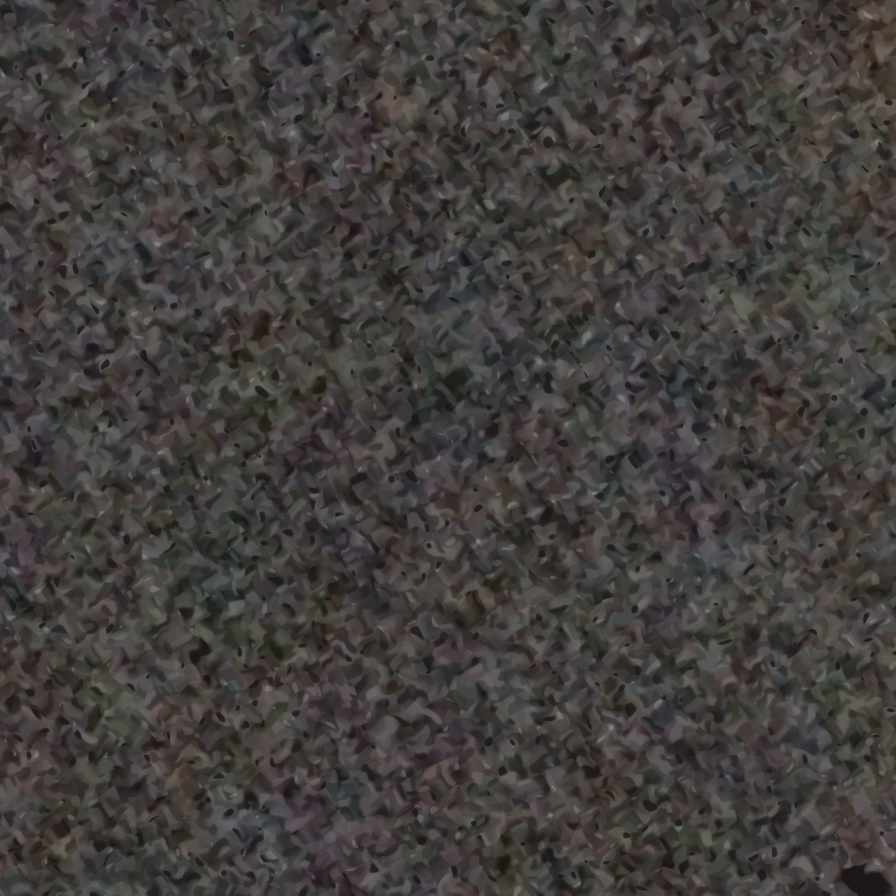
A WebGL 1 fragment shader for this texture:

```glsl
precision highp float;
// Dark, speckled mineral surface: two layers of softly blended cellular
// noise form the grains, scattered ellipses add pits and pale flecks,
// and broad cells tint the grey towards red, ochre, green or violet.
uniform vec2 u_resolution;

// Grain sizes, in cells across the canvas
const float COARSE_CELLS = 66.0;
const float FINE_CELLS = 118.0;
const float PIT_CELLS = 46.0;
const float FLECK_CELLS = 54.0;
const float BLOTCH_CELLS = 22.0;
const float CLOUD_CELLS = 6.0;

// Tone and contrast
const float BASE_TONE = 0.246;
const float COARSE_CONTRAST = 0.15;
const float FINE_CONTRAST = 0.17;
const float CLOUD_CONTRAST = 0.035;
const float PIT_SHARE = 0.24;
const float FLECK_SHARE = 0.17;
const float PIT_DEPTH = 0.82;
const float FLECK_LIFT = 0.11;
const float GRAIN_SHARPNESS = 7.5;
const float CLOUD_SHARPNESS = 4.0;

// Colours
const vec3 PIT_COLOUR = vec3(0.105, 0.088, 0.092);
const vec3 WARM_CAST = vec3(0.012, -0.001, -0.007);
const vec3 RED_GREEN_AXIS = vec3(1.0, -0.55, -0.1);
const vec3 OCHRE_BLUE_AXIS = vec3(0.35, 0.25, -1.0);
const float GRAIN_TINT = 0.025;
const float BLOTCH_TINT = 0.03;
const float CLOUD_TINT = 0.018;

// Dark chip in the lower right corner
const vec2 CHIP_CENTRE = vec2(0.965, 0.014);
const vec2 CHIP_RADII = vec2(0.034, 0.017);

vec3 hash3(vec2 cell) {
  vec3 p = fract(cell.xyx * vec3(0.1031, 0.1030, 0.0973));
  p += dot(p, p.yxz + 33.33);
  return fract((p.xxy + p.yzz) * p.zyx);
}

vec2 rotate(vec2 p, float angle) {
  float c = cos(angle), s = sin(angle);
  return vec2(c * p.x - s * p.y, s * p.x + c * p.y);
}

// Layered sines bend the cells into irregular grains
vec2 warp(vec2 p) {
  vec2 bend = 0.0030 * sin(p.yx * vec2(143.0, 157.0) + 3.0 * sin(p * 31.0));
  bend += 0.0014 * sin(rotate(p, 0.9).yx * vec2(317.0, 291.0) + 2.0 * sin(p * 67.0));
  return p + bend;
}

// Cellular noise with blended borders: x is tone, yz are tints, about zero
vec3 grains(vec2 p, float sharpness) {
  vec2 cell = floor(p), local = fract(p);
  vec3 sum = vec3(0.0);
  float total = 0.0;
  for (int y = -1; y <= 1; y++) {
    for (int x = -1; x <= 1; x++) {
      vec2 offset = vec2(float(x), float(y));
      vec2 site = offset + 0.1 + 0.8 * hash3(cell + offset + 211.0).xy - local;
      float weight = exp(-sharpness * dot(site, site));
      sum += weight * hash3(cell + offset + 37.0);
      total += weight;
    }
  }
  return sum / total - 0.5;
}

// Sparse soft ellipses, at most one per cell
float specks(vec2 p, float share) {
  vec2 cell = floor(p);
  vec3 place = hash3(cell + 89.0);
  vec3 form = hash3(cell + 151.0);
  vec2 q = rotate(fract(p) - 0.32 - 0.36 * place.xy, 6.2832 * form.x);
  q.y *= mix(1.0, 2.0, form.y);
  float radius = mix(0.15, 0.28, form.z);
  float inside = 1.0 - smoothstep(radius - 0.1, radius + 0.04, length(q));
  return inside * step(place.z, share);
}

void main() {
  vec2 uv = gl_FragCoord.xy / u_resolution;
  vec2 p = warp(uv);

  vec3 coarse = grains(rotate(p, 0.4) * COARSE_CELLS + 130.0, GRAIN_SHARPNESS);
  vec3 fine = grains(rotate(p, -0.7) * FINE_CELLS + 310.0, GRAIN_SHARPNESS);
  vec3 blotch = grains(rotate(p, 1.1) * BLOTCH_CELLS + 70.0, CLOUD_SHARPNESS);
  vec3 cloud = grains(rotate(uv, 0.6) * CLOUD_CELLS + 50.0, CLOUD_SHARPNESS);

  // Grey grains with pale flecks
  float tone = BASE_TONE + COARSE_CONTRAST * coarse.x + FINE_CONTRAST * fine.x;
  tone += CLOUD_CONTRAST * cloud.x;
  tone += FLECK_LIFT * specks(rotate(p, 0.8) * FLECK_CELLS + 420.0, FLECK_SHARE);

  // Tints, warmer towards the upper right edge
  vec2 tint = GRAIN_TINT * coarse.yz + BLOTCH_TINT * blotch.yz + CLOUD_TINT * cloud.yz;
  tint += vec2(0.006, 0.014) * smoothstep(0.7, 1.0, uv.x) * smoothstep(0.4, 1.0, uv.y);
  vec3 colour = tone + WARM_CAST + tint.x * RED_GREEN_AXIS + tint.y * OCHRE_BLUE_AXIS;

  // Dark pits and the corner chip
  float pit = specks(rotate(p, -0.3) * PIT_CELLS + 530.0, PIT_SHARE);
  vec2 chipOffset = rotate(p - CHIP_CENTRE, 0.35) / CHIP_RADII;
  float chip = 1.0 - smoothstep(0.75, 1.1, length(chipOffset) + 0.7 * coarse.x);
  colour = mix(colour, PIT_COLOUR, max(PIT_DEPTH * pit, chip));

  gl_FragColor = vec4(clamp(colour, 0.0, 1.0), 1.0);
}
```
